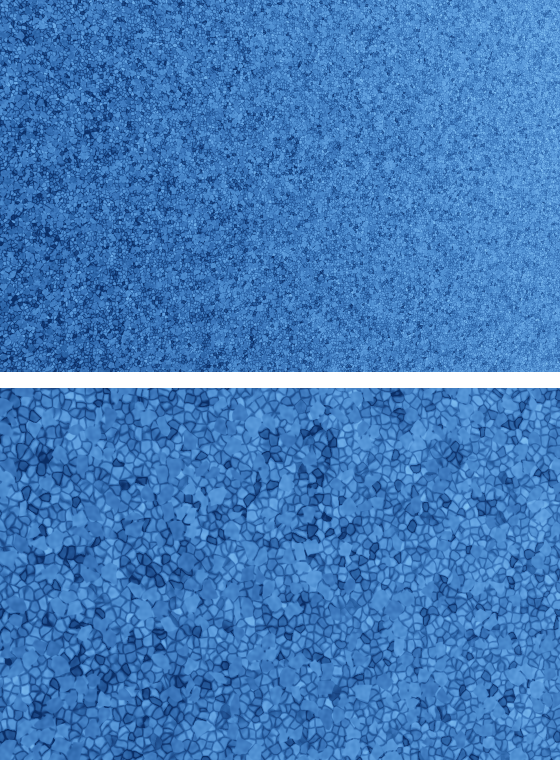
Top, the full canvas; bottom, a detail of the centre.
A WebGL 1 fragment shader for this texture:

```glsl
precision highp float;
// Blue granular stone surface receding to the right, lit from the upper right.
uniform vec2 u_resolution;

const float GRAINS_PER_HEIGHT = 100.0;

vec2 hash22(vec2 p) {
  vec3 q = fract(p.xyx * vec3(0.1031, 0.1030, 0.0973));
  q += dot(q, q.yzx + 33.33);
  return fract((q.xx + q.yz) * q.zy);
}

float gradientAt(vec2 corner, vec2 offset) {
  return dot(hash22(corner) * 2.0 - 1.0, offset);
}

float gradientNoise(vec2 p) {
  vec2 i = floor(p);
  vec2 f = p - i;
  vec2 w = f * f * (3.0 - 2.0 * f);
  vec2 e = vec2(1.0, 0.0);
  float low = mix(gradientAt(i, f), gradientAt(i + e, f - e), w.x);
  float high = mix(gradientAt(i + e.yx, f - e.yx), gradientAt(i + e.xx, f - e.xx), w.x);
  return mix(low, high, w.y);
}

// Cellular grains: x = gap to the neighbouring grain, yz = random values of the grain.
vec3 grainCell(vec2 p) {
  vec2 base = floor(p);
  vec2 nearestCell = base;
  float nearest = 8.0;
  float second = 8.0;
  for (int j = -1; j <= 1; j++) {
    for (int i = -1; i <= 1; i++) {
      vec2 cell = base + vec2(float(i), float(j));
      float d = length(cell + hash22(cell) - p);
      if (d < nearest) {
        second = nearest;
        nearest = d;
        nearestCell = cell;
      } else {
        second = min(second, d);
      }
    }
  }
  return vec3(second - nearest, hash22(nearestCell + 71.0));
}

// Brightness offset of one grain: dark seams, varied facets, pits and glints.
float grainTone(vec3 cell, float pitShare) {
  float body = smoothstep(0.02, 0.38, cell.x);
  float facet = 0.4 * (cell.y - 0.5);
  float pit = 0.36 * step(cell.z, pitShare);
  float glint = 0.16 * step(0.92, cell.z) * body;
  return 0.46 * (body - 0.58) + facet - pit + glint;
}

// Compress the grains with distance toward the right.
vec2 recede(vec2 p, float across) {
  float x = p.x + 0.3 * p.x * p.x;
  float y = (p.y - 0.5) * (1.0 + 0.6 * across);
  return GRAINS_PER_HEIGHT * vec2(x, y) + 120.0;
}

vec3 blueRamp(float tone) {
  float t = tone * 5.0;
  vec3 c = mix(vec3(0.04, 0.18, 0.40), vec3(0.11, 0.29, 0.54), clamp(t, 0.0, 1.0));
  c = mix(c, vec3(0.16, 0.38, 0.64), clamp(t - 1.0, 0.0, 1.0));
  c = mix(c, vec3(0.23, 0.46, 0.73), clamp(t - 2.0, 0.0, 1.0));
  c = mix(c, vec3(0.30, 0.55, 0.81), clamp(t - 3.0, 0.0, 1.0));
  c = mix(c, vec3(0.38, 0.63, 0.88), clamp(t - 4.0, 0.0, 1.0));
  return mix(c, vec3(0.52, 0.77, 0.96), clamp((t - 5.0) * 0.6, 0.0, 1.0));
}

float surfaceTone(vec2 p, float across) {
  vec2 q = recede(p, across);
  vec2 bend = vec2(gradientNoise(q * 0.9), gradientNoise(q * 0.9 + 37.0));
  vec2 warped = q + 0.45 * bend;

  // Large stones lie scattered over finer grit, fewer in the distance.
  vec3 stone = grainCell(warped * 0.58 + 19.0);
  float present = step(mix(0.58, 0.8, across), stone.y);
  float cover = present * smoothstep(0.05, 0.22, stone.x);
  float gritTone = grainTone(grainCell(warped), 0.16);
  float stoneTone = 0.12 + 0.3 * (stone.z - 0.5) + 0.1 * bend.x;
  float relief = mix(gritTone, stoneTone, cover);

  // Loose clusters and fine roughness.
  relief += 0.2 * gradientNoise(q * 0.16) + 0.22 * gradientNoise(q * 1.7 + 53.0);

  float light = 0.46 + 0.42 * pow(across, 1.3) + 0.1 * (p.y - 0.5);
  return light + relief * mix(1.12, 0.8, across);
}

void main() {
  vec3 color = vec3(0.0);
  // Average four samples for smooth grain edges.
  for (int j = 0; j < 2; j++) {
    for (int i = 0; i < 2; i++) {
      vec2 shift = vec2(float(i), float(j)) * 0.5 - 0.25;
      vec2 position = gl_FragCoord.xy + shift;
      float across = position.x / u_resolution.x;
      color += blueRamp(surfaceTone(position / u_resolution.y, across));
    }
  }
  gl_FragColor = vec4(color * 0.25, 1.0);
}
```
